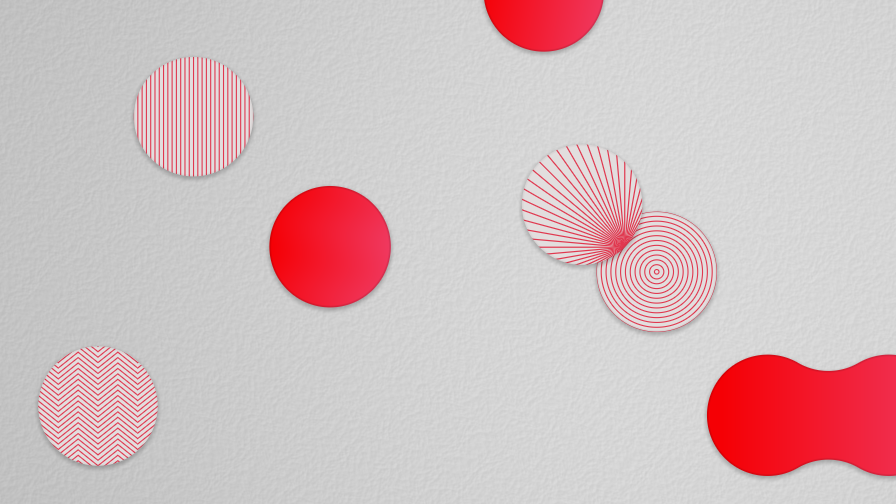
This background is drawn by a Shadertoy shader. Its source:

```glsl
// Embossed grey paper with scattered cut-out discs: plain red gradients and pale line patterns.
// Shapes are distance functions pasted in order, each with a soft shadow and a thin rim;
// the paper grain is lit cellular noise. Lengths are in canvas heights.

vec2 hash2(vec2 p) {
    vec3 q = fract(p.xyx * vec3(0.1031, 0.1030, 0.0973));
    q += dot(q, q.yzx + 33.33);
    return fract((q.xx + q.yz) * q.zy);
}

// Distance to the nearest scattered point
float cellNoise(vec2 p) {
    vec2 cell = floor(p), f = fract(p);
    float nearest = 2.0;
    for (int y = -1; y <= 1; y++)
        for (int x = -1; x <= 1; x++) {
            vec2 g = vec2(x, y);
            nearest = min(nearest, length(g + hash2(cell + g) - f));
        }
    return nearest;
}

float paperHeight(vec2 p) {
    p += 0.003 * sin(p.yx * 61.0 + 2.0 * sin(p * 37.0));
    return 0.6 * cellNoise(p * 75.0) + 0.4 * cellNoise(p * 140.0 + 17.0);
}

float disc(vec2 p, float radius) { return length(p) - radius; }

// Two discs joined by a concave neck
float dumbbell(vec2 p) {
    vec2 q = abs(p), lobe = vec2(0.1204, 0.0), notch = vec2(0.0, 0.2074);
    bool inNeck = q.x / lobe.x + q.y / notch.y < 1.0;
    return inNeck ? 0.1194 - length(q - notch) : length(q - lobe) - 0.1204;
}

// Box-filtered coverage of thin lines repeated every "period"
float lines(float x, float period, float halfWidth, float pixel) {
    float d = abs(mod(x + 0.5 * period, period) - 0.5 * period);
    float overlap = min(d + 0.5 * pixel, halfWidth) - max(d - 0.5 * pixel, -halfWidth);
    return clamp(overlap / pixel, 0.0, 1.0);
}

vec3 redGradient(float t) {
    return mix(vec3(0.96, 0.0, 0.02), vec3(0.94, 0.22, 0.37), clamp(t, 0.0, 1.0));
}

vec3 paleInk(float coverage) {
    return mix(vec3(0.885, 0.87, 0.87), vec3(0.88, 0.22, 0.31), coverage);
}

// Soft shadow, then the filled shape with a darker rim
void paste(inout vec3 color, float d, float shadowD, vec3 fill, float rim, float pixel) {
    color *= 1.0 - 0.22 * (1.0 - smoothstep(-0.006, 0.010, shadowD));
    fill *= 1.0 - rim * smoothstep(-0.005, -0.001, d);
    color = mix(color, fill, clamp(0.5 - d / pixel, 0.0, 1.0));
}

void pasteDisc(inout vec3 color, vec2 p, float radius, vec3 fill, float rim, float pixel) {
    paste(color, disc(p, radius), disc(p + vec2(0.0, 0.004), radius), fill, rim, pixel);
}

void mainImage(out vec4 fragColor, in vec2 fragCoord) {
    float pixel = 1.0 / iResolution.y;
    vec2 p = fragCoord * pixel;
    vec2 uv = fragCoord / iResolution.xy;

    // Paper: light rises to the right, slightly dim at the corners
    float light = mix(0.775, 0.85, smoothstep(-0.1, 0.8, uv.x));
    light -= 0.05 * dot(uv - 0.5, uv - 0.5);
    float grain = paperHeight(p) - paperHeight(p + vec2(-0.0025, 0.0025));
    vec3 color = vec3(light + 0.07 * grain);

    // Plain red discs
    vec2 q = p - vec2(1.079, 1.017);
    pasteDisc(color, q, 0.1195, redGradient(0.5 + dot(q, vec2(4.0, -0.8))), 0.12, pixel);
    q = p - vec2(0.655, 0.5105);
    float sheen = 0.04 * sin(q.y * 45.0 + q.x * 9.0);
    pasteDisc(color, q, 0.1205, redGradient(0.5 + sheen + dot(q, vec2(4.0, -0.8))), 0.12, pixel);

    // Joined red lobes at the right edge
    q = p - vec2(1.6435, 0.176);
    paste(color, dumbbell(q), dumbbell(q + vec2(0.0, 0.004)),
          redGradient((q.x + 0.21) * 2.3), 0.12, pixel);

    // Upright stripes
    q = p - vec2(0.384, 0.7685);
    pasteDisc(color, q, 0.1185, paleInk(lines(q.x, 0.0085, 0.0011, pixel)), 0.04, pixel);

    // Chevrons
    q = p - vec2(0.1944, 0.1944);
    float zigzag = abs(mod(q.x + 0.0394, 0.0788) - 0.0394);
    float chevron = lines((q.y - 0.8 * zigzag) * 0.78, 0.0084, 0.0011, pixel);
    pasteDisc(color, q, 0.1185, paleInk(chevron), 0.04, pixel);

    // Concentric rings
    q = p - vec2(1.303, 0.4607);
    float rings = lines(length(q) - 0.0045, 0.0096, 0.0011, pixel);
    pasteDisc(color, q, 0.1195, paleInk(rings), 0.06, pixel);

    // Rays fanning out from the lower right rim
    q = p - vec2(1.155, 0.594);
    vec2 ray = q - vec2(0.0845, -0.0845);
    float reach = max(length(ray), 0.004);
    float rays = lines(atan(ray.y, -ray.x) * reach, 0.0873 * reach, 0.0012, pixel);
    pasteDisc(color, q, 0.1195, paleInk(rays), 0.04, pixel);

    fragColor = vec4(color, 1.0);
}
```
